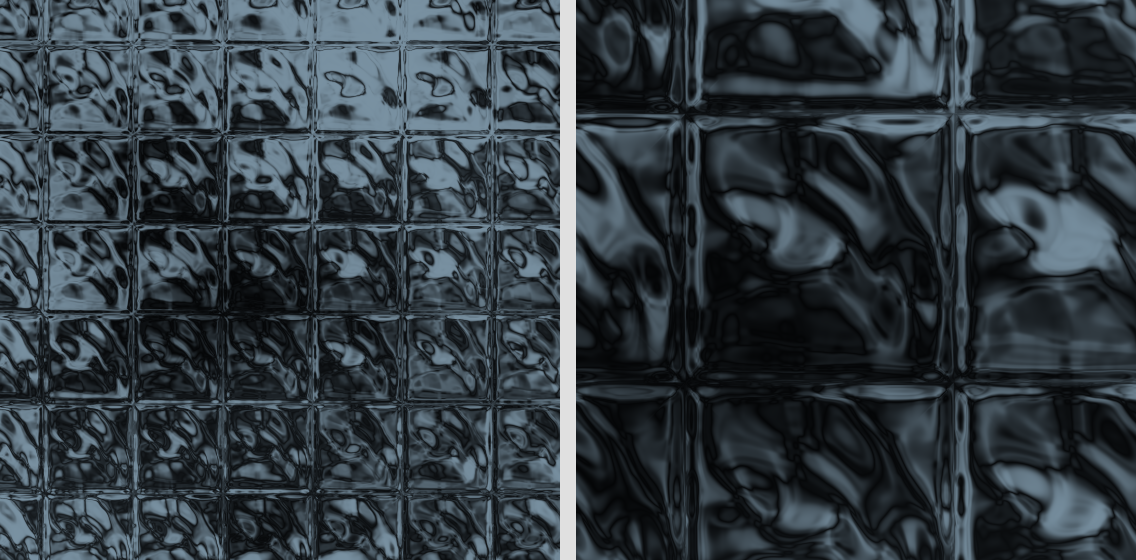
Left, the full canvas; right, a detail of the centre.
A Shadertoy shader for this texture:

```glsl
float hash(vec2 p) {
    return fract(sin(dot(p, vec2(127.1, 311.7))) * 43758.5453);
}

float noise(vec2 p) {
    vec2 i = floor(p), f = fract(p);
    f = f * f * f * (f * (f * 6.0 - 15.0) + 10.0);
    return mix(mix(hash(i), hash(i + vec2(1, 0)), f.x),
               mix(hash(i + vec2(0, 1)), hash(i + vec2(1, 1)), f.x), f.y);
}

// Soft elliptical swelling, turned by angle
float bump(vec2 p, vec2 center, vec2 radius, float angle) {
    float c = cos(angle), s = sin(angle);
    vec2 q = mat2(c, s, -s, c) * (p - center) / radius;
    return exp(-dot(q, q));
}

// Relief pressed into every glass block
float blockHeight(vec2 p) {
    vec2 edge = min(p, 1.0 - p);
    vec2 rim = exp(-edge * edge / 0.0016);
    float rimZone = exp(-max(min(edge.x, edge.y), 0.0) * 16.0);

    float h = 0.12 * (rim.x + rim.y) - 0.14 * rim.x * rim.y;
    h += 0.42 * bump(p, vec2(0.41, 0.73), vec2(0.24, 0.20), 0.5);
    h -= 0.20 * bump(p, vec2(0.22, 0.58), vec2(0.13, 0.10), 0.6);
    h -= 0.24 * bump(p, vec2(0.42, 0.40), vec2(0.28, 0.11), -0.25);
    h += 0.17 * bump(p, vec2(0.64, 0.46), vec2(0.08, 0.12), -0.42);
    h += 0.28 * bump(p, vec2(0.83, 0.30), vec2(0.12, 0.22), -0.15);
    h -= 0.24 * bump(p, vec2(0.77, 0.73), vec2(0.12, 0.40), -0.62);
    h += 0.10 * bump(p, vec2(0.40, 0.13), vec2(0.40, 0.08), 0.05);

    // Ripples, finer along the rim
    h += 0.09 * noise(p * 5.0 + 3.7);
    h += (0.006 + 0.045 * rimZone) * noise(p * 13.0 + 8.1);
    return h;
}

// Surroundings seen through the glass; sign changes become dark contours
float surroundings(vec2 p) {
    float n = 0.68 * noise(p) + 0.22 * noise(p * 2.3 + 17.0)
            + 0.10 * noise(p * 5.7 + 41.0);
    return abs(2.0 * n - 1.0);
}

vec3 glassWall(vec2 uv) {
    vec2 grid = (uv - vec2(0.078, 0.1185)) * 6.24;
    vec2 id = floor(grid), p = grid - id;

    // Surface slope, with a tilt for each block
    float e = 0.006;
    float h = blockHeight(p);
    vec2 slope = vec2(blockHeight(p + vec2(e, 0)), blockHeight(p + vec2(0, e))) - h;
    slope /= e;
    slope += 1.5 * (vec2(hash(id + 5.0), hash(id + 29.0)) - 0.5);

    float light = surroundings(grid * 0.36 + slope * 0.42 + 12.0);

    // Broad lighting over the wall
    float glow = 0.62 + 0.75 * noise(grid * 0.75 + 6.3)
               + 0.75 * bump(uv, vec2(0.68, 0.80), vec2(0.20, 0.30), 0.0)
               + 0.40 * bump(uv, vec2(0.12, 0.08), vec2(0.28, 0.14), 0.0)
               - 0.30 * bump(uv, vec2(0.30, 0.37), vec2(0.16), 0.0)
               - 0.25 * bump(uv, vec2(0.75, 0.05), vec2(0.25, 0.08), 0.0);
    light = 2.3 * glow * pow(light, 1.1);

    // Veiled reflection that lifts the brighter areas
    light += 0.16 * max(glow - 0.8, 0.0);

    // Thin joint with an uneven glint beside its dark seam
    vec2 edge = min(p, 1.0 - p);
    float joint = min(edge.x, edge.y);
    light *= mix(0.65, 1.0, smoothstep(0.01, 0.06, joint));
    light += 0.35 * glow * noise(grid * 2.0) * smoothstep(0.022, 0.006, joint);

    light /= pow(1.0 + pow(light, 4.0), 0.25);
    return vec3(0.016, 0.021, 0.026) + vec3(0.46, 0.55, 0.61) * light;
}

void mainImage(out vec4 fragColor, in vec2 fragCoord) {
    // Average of 3 by 3 samples smooths the edges
    vec3 color = vec3(0);
    for (int i = 0; i < 9; i++) {
        vec2 offset = (vec2(i % 3, i / 3) - 1.0) / 3.0;
        color += glassWall((fragCoord + offset) / iResolution.xy);
    }
    fragColor = vec4(color / 9.0, 1.0);
}
```
